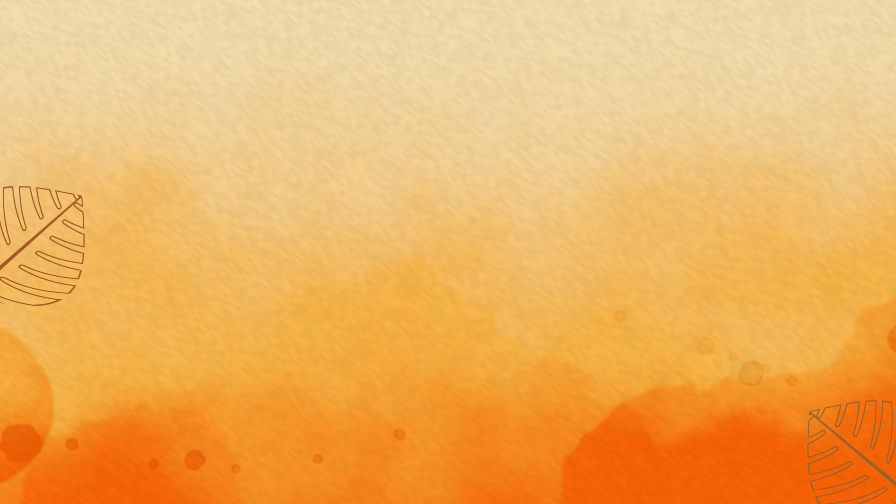
Give the GLSL for this background, as a Shadertoy shader.

```glsl
// Watercolor paper: cream melting into orange washes, with paint drops and two outlined leaves.
#define WASH_WARP 0.24
#define CLOUD_AMOUNT 0.30
#define GRAIN_AMOUNT 0.055
#define DROP_DENSITY 0.10
#define LEAF_LENGTH 0.30
#define LEAF_HALF_WIDTH 0.128
#define LOBE_SPACING 0.042
#define LINE_HALF_WIDTH 0.0013

float hash(vec2 p) {
    vec3 q = fract(p.xyx * 0.1031);
    q += dot(q, q.yzx + 33.33);
    return fract((q.x + q.y) * q.z);
}
float noise(vec2 p) {
    vec2 cell = floor(p), f = fract(p);
    f = f * f * (3.0 - 2.0 * f);
    float low = mix(hash(cell), hash(cell + vec2(1, 0)), f.x);
    float high = mix(hash(cell + vec2(0, 1)), hash(cell + vec2(1, 1)), f.x);
    return mix(low, high, f.y);
}
float fbm(vec2 p) {
    float sum = 0.0;
    for (float amplitude = 0.5; amplitude > 0.03; amplitude *= 0.5) {
        sum += amplitude * noise(p);
        p = mat2(1.6, 1.2, -1.2, 1.6) * p + 7.3;
    }
    return sum;
}
float bloom(vec2 p, vec2 center, vec2 size) {
    vec2 d = (p - center) / size;
    return exp(-dot(d, d));
}

// Pigment ramp from bare paper to deep orange
vec3 pigment(float density) {
    vec3 c = mix(vec3(0.93, 0.845, 0.655), vec3(0.935, 0.80, 0.56), smoothstep(0.0, 0.27, density));
    c = mix(c, vec3(0.945, 0.735, 0.40), smoothstep(0.22, 0.5, density));
    c = mix(c, vec3(0.95, 0.685, 0.26), smoothstep(0.46, 0.64, density));
    c = mix(c, vec3(0.95, 0.56, 0.14), smoothstep(0.6, 0.79, density));
    return mix(c, vec3(0.95, 0.38, 0.02), smoothstep(0.74, 1.0, density));
}

// Layered washes with torn, wet edges
float washes(vec2 p) {
    vec2 warp = vec2(fbm(p * 5.0), fbm(p * 5.0 + 17.0)) - 0.48;
    vec2 q = p + WASH_WARP * warp;
    float density = 0.73 - 0.53 * q.y - 0.2 * smoothstep(0.5, 0.85, q.y) + 0.08 * smoothstep(0.3, 0.0, q.y);
    density += CLOUD_AMOUNT * (fbm(p * 4.0 + 4.0) - 0.48) * smoothstep(1.0, 0.6, p.y);
    density += 0.05 * bloom(q, vec2(0.60, 0.40), vec2(0.25, 0.18));
    density -= 0.08 * bloom(q, vec2(1.09, 0.52), vec2(0.16, 0.20));
    density += 0.10 * bloom(q, vec2(1.75, 0.45), vec2(0.25, 0.16));
    density += 0.07 * bloom(q, vec2(0.26, 0.68), vec2(0.13, 0.12));

    float goldEdge = min(0.53, 0.525 - 0.85 * (q.x - 0.845)) - q.y;
    density += 0.05 * smoothstep(-0.008, 0.012, goldEdge) * smoothstep(0.25, 0.7, q.x);
    float rightEdge = min(0.06 + 0.5 * (q.x - 1.13) - q.y, 0.7 * (q.x - 1.15));
    density += 0.11 * smoothstep(-0.012, 0.012, rightEdge);
    density += 0.16 * smoothstep(0.0, 0.14, rightEdge) * smoothstep(1.2, 1.5, q.x);
    float cornerEdge = 1.0 - length((q - vec2(0.25, -0.03)) / vec2(0.25, 0.21));
    density += 0.08 * smoothstep(-0.1, 0.1, cornerEdge);
    float discEdge = 0.17 - length(p + 0.03 * warp - vec2(-0.06, 0.20));
    return density + 0.17 * smoothstep(-0.004, 0.008, discEdge);
}

// Paint drop with a wobbly rim
float paintDrop(vec2 p, vec2 center, float radius) {
    float d = length(p - center) - radius + 0.25 * radius * (noise(p * 70.0) - 0.5);
    float soft = max(0.0025, 1.0 / iResolution.y);
    return smoothstep(soft, -soft, d) * (0.8 + 0.2 * smoothstep(-radius, 0.0, d));
}
float drops(vec2 p) {
    float d = paintDrop(p, vec2(0.042, 0.120), 0.040);
    d = max(d, paintDrop(p, vec2(0.387, 0.088), 0.020));
    d = max(d, paintDrop(p, vec2(1.491, 0.259), 0.026));
    d = max(d, paintDrop(p, vec2(1.795, 0.328), 0.034));
    d = max(d, 0.6 * paintDrop(p, vec2(1.400, 0.313), 0.019));
    // Two sprays of small droplets
    for (int i = 0; i < 5; i++) {
        float t = float(i) / 4.0, size = 0.007 + 0.008 * hash(vec2(i, 3));
        vec2 left = vec2(0.143 + 0.65 * t, 0.118 - 0.21 * t + 0.23 * t * t);
        vec2 right = vec2(1.231 + 0.34 * pow(t, 0.6), 0.373 - 0.13 * pow(t, 0.7));
        d = max(d, max(0.9 * paintDrop(p, left, size), 0.6 * paintDrop(p, right, size)));
    }
    return d;
}

float stroke(float d, float halfWidth) {
    float pixel = 0.6 / iResolution.y;
    return smoothstep(halfWidth + pixel, halfWidth - pixel, abs(d));
}
// Split leaf outline: u runs from the tip along the midrib, v away from it
float leaf(vec2 p, vec2 tip, vec2 axis) {
    vec2 r = p - tip;
    float u = dot(r, axis), side = r.x * axis.y - r.y * axis.x, v = abs(side);
    float width = LEAF_HALF_WIDTH * sin(3.14159 * clamp(u / LEAF_LENGTH, 0.0, 1.0));
    float sweep = u + 0.2 * v + 3.0 * v * v + 0.012 * step(0.0, side);
    float across = (fract(sweep / LOBE_SPACING) - 0.5) * LOBE_SPACING;
    float body = max(0.75 * (v - width), -u);
    float depth = v - 0.22 * width;
    float slit = length(vec2(across, min(depth, 0.0))) - 0.004 - 0.06 * max(depth, 0.0);
    float ink = stroke(max(body, -slit), LINE_HALF_WIDTH);
    float midrib = stroke(side, 0.0015 + 0.01 * clamp(u, 0.0, 0.3));
    return max(ink, midrib) * step(0.0, u) * step(u, LEAF_LENGTH);
}

void mainImage(out vec4 fragColor, in vec2 fragCoord) {
    vec2 p = fragCoord / iResolution.y;
    float drop = drops(p);
    vec3 color = pigment(washes(p) + DROP_DENSITY * drop) * (1.0 - 0.04 * drop);
    // Diagonal paper tooth
    vec2 fiber = vec2(dot(p, vec2(0.8, -0.6)), dot(p, vec2(0.6, 0.8)));
    color *= 1.0 + GRAIN_AMOUNT * (noise(fiber * vec2(75.0, 165.0)) - 0.5);
    color = mix(color, vec3(0.60, 0.31, 0.10), 0.9 * leaf(p, vec2(0.162, 0.611), vec2(-0.75, -0.66)));
    color = mix(color, vec3(0.56, 0.38, 0.19), 0.9 * leaf(p, vec2(1.606, 0.183), vec2(0.766, -0.643)));
    fragColor = vec4(color, 1.0);
}
```
